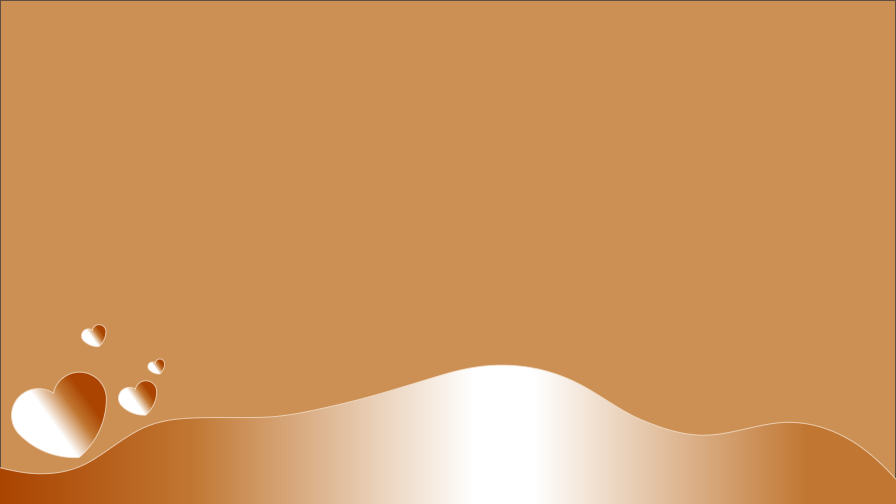
This background is drawn by a WebGL 2 fragment shader. Its source:

```glsl
#version 300 es
precision highp float;
// Flat caramel backdrop with a glossy wave along the bottom and a few tilted hearts.
// The wave crest is a cubic Hermite curve; each heart is a distance function made
// of two lobes and two side arcs. Lengths are in units of the canvas height.

uniform vec2 u_resolution;
out vec4 fragColor;

const vec3 CARAMEL = vec3(0.80, 0.565, 0.33);
const vec3 BRONZE = vec3(0.755, 0.465, 0.195);
const vec3 RUST = vec3(0.665, 0.265, 0.0);
const vec3 WHITE = vec3(1.0);
const vec3 CREAM = vec3(0.96, 0.88, 0.80);
const vec3 FRAME = vec3(0.33, 0.28, 0.24);
const float LINE_HALF_WIDTH = 0.0010;
const float FRAME_WIDTH = 0.0018;
const float HEART_TILT = 0.38;

// Crest knots: position, height, slope
const int KNOTS = 15;
const vec3 CREST[KNOTS] = vec3[KNOTS](
    vec3(0.0, 0.072, -0.25), vec3(0.081, 0.060, 0.0), vec3(0.185, 0.088, 0.62),
    vec3(0.289, 0.153, 0.42), vec3(0.394, 0.171, 0.03), vec3(0.521, 0.172, 0.03),
    vec3(0.671, 0.197, 0.23), vec3(0.880, 0.257, 0.30), vec3(0.995, 0.2755, 0.0),
    vec3(1.157, 0.234, -0.55), vec3(1.273, 0.167, -0.42), vec3(1.396, 0.1365, 0.0),
    vec3(1.565, 0.162, 0.0), vec3(1.690, 0.125, -0.60), vec3(1.778, 0.049, -1.10));

// Hearts: centre between the lobes, scale
const int HEARTS = 4;
const vec3 HEART[HEARTS] = vec3[HEARTS](
    vec3(0.117, 0.192, 0.0440), vec3(0.273, 0.2165, 0.0177),
    vec3(0.186, 0.338, 0.0113), vec3(0.310, 0.2755, 0.0077));

// Smooth coverage of the region where distance d is negative
float coverage(float d, float pixel) {
    return clamp(0.5 - d / pixel, 0.0, 1.0);
}

float hermite(float x, vec3 a, vec3 b) {
    float w = b.x - a.x;
    float t = clamp((x - a.x) / w, 0.0, 1.0);
    float s = 1.0 - t;
    return a.y * (1.0 + 2.0 * t) * s * s + b.y * (3.0 - 2.0 * t) * t * t
         + w * t * s * (a.z * s - b.z * t);
}

float crestHeight(float x) {
    float h = CREST[0].y;
    for (int i = 0; i < KNOTS - 1; i++) {
        if (x >= CREST[i].x) h = hermite(x, CREST[i], CREST[i + 1]);
    }
    return h;
}

// Vertical gap to the crest, corrected for its slope
float waveDistance(vec2 p) {
    const float STEP = 0.002;
    float slope = (crestHeight(p.x + STEP) - crestHeight(p.x - STEP)) / (2.0 * STEP);
    return (p.y - crestHeight(p.x)) / sqrt(1.0 + slope * slope);
}

// Upright heart with lobe centres at x = -1 and x = 1
float heartDistance(vec2 q) {
    const float LOBE_RADIUS = 1.21;
    const float SIDE_RADIUS = 3.5;
    const vec2 JOIN = vec2(0.924, -0.383);
    q.x = abs(q.x);
    vec2 lobe = q - vec2(1.0, 0.0);
    vec2 side = lobe + (SIDE_RADIUS - LOBE_RADIUS) * JOIN;
    bool belowJoin = JOIN.x * side.y < JOIN.y * side.x;
    return belowJoin ? length(side) - SIDE_RADIUS : length(lobe) - LOBE_RADIUS;
}

vec2 rotate(vec2 v, float angle) {
    float c = cos(angle), s = sin(angle);
    return vec2(c * v.x + s * v.y, c * v.y - s * v.x);
}

// Metallic sheen across the wave: rust, bronze, white, bronze
vec3 waveColor(float x) {
    vec3 c = mix(RUST, BRONZE, clamp(x / 0.38, 0.0, 1.0));
    c = mix(c, WHITE, clamp((x - 0.38) / 0.56, 0.0, 1.0));
    return mix(c, BRONZE, clamp((x - 1.06) / 0.54, 0.0, 1.0));
}

vec3 heartColor(vec2 q) {
    float t = q.x + 0.25 * q.y;
    vec3 c = mix(WHITE, BRONZE, clamp((t + 0.65) / 1.15, 0.0, 1.0));
    return mix(c, RUST, clamp((t - 0.5) / 0.8, 0.0, 1.0));
}

// Filled shape with a fine cream outline
vec3 paint(vec3 base, vec3 fill, float d, float pixel) {
    base = mix(base, fill, coverage(d, pixel));
    return mix(base, CREAM, 0.75 * coverage(abs(d) - LINE_HALF_WIDTH, pixel));
}

void main() {
    float pixel = 1.0 / u_resolution.y;
    vec2 p = gl_FragCoord.xy * pixel;
    float right = u_resolution.x * pixel;

    // Backdrop with a thin frame on the sides and top
    float edge = min(min(p.x, right - p.x), 1.0 - p.y);
    vec3 color = mix(CARAMEL, FRAME, coverage(edge - FRAME_WIDTH, pixel));

    color = paint(color, waveColor(p.x), waveDistance(p), pixel);

    for (int i = 0; i < HEARTS; i++) {
        vec2 q = rotate(p - HEART[i].xy, HEART_TILT) / HEART[i].z;
        color = paint(color, heartColor(q), heartDistance(q) * HEART[i].z, pixel);
    }
    fragColor = vec4(color, 1.0);
}
```
